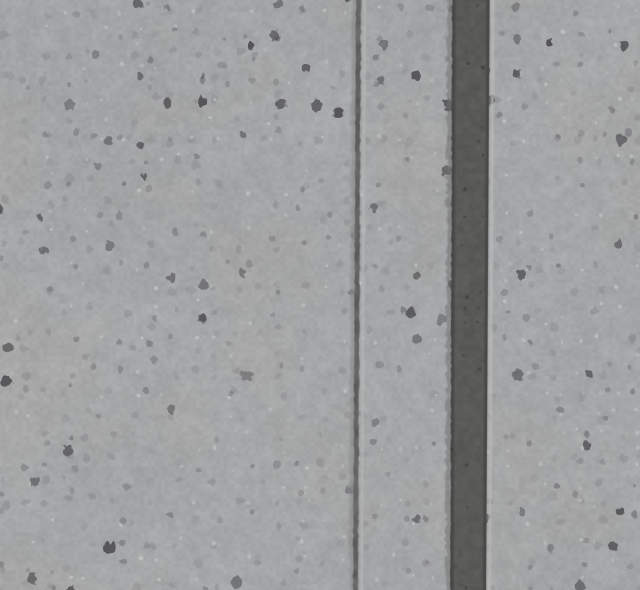
Give the GLSL for this texture, as a Shadertoy shader.

```glsl
float hash(vec2 p) {
    vec3 q = fract(p.xyx * 0.1031);
    q += dot(q, q.yzx + 33.33);
    return fract((q.x + q.y) * q.z);
}

float valueNoise(vec2 p) {
    vec2 cell = floor(p);
    vec2 f = fract(p);
    f = f * f * (3.0 - 2.0 * f);
    float low = mix(hash(cell), hash(cell + vec2(1, 0)), f.x);
    float high = mix(hash(cell + vec2(0, 1)), hash(cell + vec2(1, 1)), f.x);
    return mix(low, high, f.y);
}

float fbm(vec2 p) {
    float sum = 0.0;
    float weight = 0.5;
    for (int i = 0; i < 4; i++) {
        sum += weight * valueNoise(p);
        p = p * 2.03 + 17.3;
        weight *= 0.5;
    }
    return sum;
}

// Coverage of a vertical strip around the signed offset x.
float strip(float x, float halfWidth, float soft) {
    return 1.0 - smoothstep(-soft, soft, abs(x) - halfWidth);
}

// One irregular speck per occupied cell, with random size and strength.
float specks(vec2 p, float size, float density, float radius, float soft, float seed) {
    vec2 g = p / size + seed;
    vec2 id = floor(g);
    float present = step(hash(id + 3.7), density);
    vec2 center = 0.28 + 0.44 * vec2(hash(id + 11.3), hash(id + 29.1));
    vec2 d = (fract(g) - center) * size;
    d.x *= mix(0.85, 1.25, hash(id + 41.9));
    float r = radius * mix(0.55, 1.0, hash(id + 53.2));
    float wobble = (valueNoise(p * 190.0 + seed) - 0.5) * radius * 0.7;
    float body = 1.0 - smoothstep(-soft, soft, length(d) + wobble - r);
    return present * body * mix(0.45, 1.0, hash(id + 67.5));
}

// Mottled pale stone with dark and bright grains.
vec3 stone(vec2 p, float soft) {
    float cloud = fbm(p * 5.0) - 0.47;
    float grain = valueNoise(p * 170.0) - 0.5;
    float mottle = fbm(p * 55.0) - 0.47;
    vec3 color = vec3(0.643, 0.649, 0.653);
    color += 0.035 * cloud + 0.035 * grain + 0.055 * mottle;
    color += vec3(0.018, -0.002, -0.012) * (fbm(p * 7.0 + 40.0) - 0.47);

    float faint = specks(p, 0.036, 0.42, 0.0075, soft * 1.5, 7.3);
    float small = specks(p, 0.043, 0.32, 0.0065, soft, 23.6);
    float large = specks(p, 0.058, 0.24, 0.0098, soft, 51.4);
    float bright = specks(p, 0.031, 0.22, 0.0036, soft, 83.8);
    color = mix(color, vec3(0.53, 0.53, 0.54), 0.55 * faint);
    color = mix(color, vec3(0.43, 0.43, 0.44), 0.65 * small);
    color = mix(color, vec3(0.29, 0.29, 0.30), 0.88 * large);
    return mix(color, vec3(0.78, 0.79, 0.79), 0.7 * bright);
}

// Thin ragged groove with a pale lip on its right.
vec3 groove(vec3 color, vec2 p, float soft) {
    float x = p.x - mix(0.6025, 0.6075, p.y);
    float ragged = (valueNoise(p * vec2(80.0, 130.0)) - 0.5) * 0.005;
    float lip = strip(x - 0.0105, 0.0025, soft * 1.6);
    float shade = strip(x + 0.004 + ragged, 0.007, soft * 2.5);
    float core = strip(x + ragged * 0.4, 0.0042, soft * 1.3);
    color = mix(color, vec3(0.71, 0.72, 0.72), 0.6 * lip);
    color = mix(color, vec3(0.50, 0.50, 0.50), 0.45 * shade);
    float depth = 0.31 + 0.10 * valueNoise(p * 75.0);
    return mix(color, vec3(depth), 0.9 * core);
}

// Wide dark channel with shadowed sides and a lit right rim.
vec3 channel(vec3 color, vec2 p, float soft) {
    float left = mix(0.7630, 0.7660, p.y);
    float right = mix(0.8240, 0.8300, p.y);
    float ragged = (valueNoise(p * vec2(90.0, 150.0)) - 0.5) * 0.006;
    float fringe = strip(p.x - left + 0.003 + ragged, 0.005, soft * 2.0);
    float rim = strip(p.x - right - 0.0055, 0.0028, soft * 1.6);
    color = mix(color, vec3(0.44), 0.55 * fringe);
    color = mix(color, vec3(0.73, 0.73, 0.72), 0.65 * rim);

    float inside = smoothstep(-soft, soft, p.x - left + ragged * 0.4)
                 * (1.0 - smoothstep(-soft, soft, p.x - right));
    float grain = fbm(p * 100.0) - 0.47;
    vec3 floorColor = vec3(0.352, 0.350, 0.345) + 0.07 * grain;
    float sides = max(strip(p.x - left - 0.003, 0.003, soft * 2.0),
                      strip(p.x - right + 0.0025, 0.003, soft * 2.0));
    floorColor = mix(floorColor, vec3(0.26, 0.26, 0.25), 0.75 * sides);
    floorColor -= 0.08 * specks(p, 0.026, 0.35, 0.0035, soft, 97.2);
    return mix(color, floorColor, inside);
}

void mainImage(out vec4 fragColor, in vec2 fragCoord) {
    vec2 p = fragCoord / iResolution.y;
    float soft = max(0.0015, 0.8 / iResolution.y);
    vec3 color = stone(p, soft);
    color = groove(color, p, soft);
    color = channel(color, p, soft);
    fragColor = vec4(clamp(color, 0.0, 1.0), 1.0);
}
```
